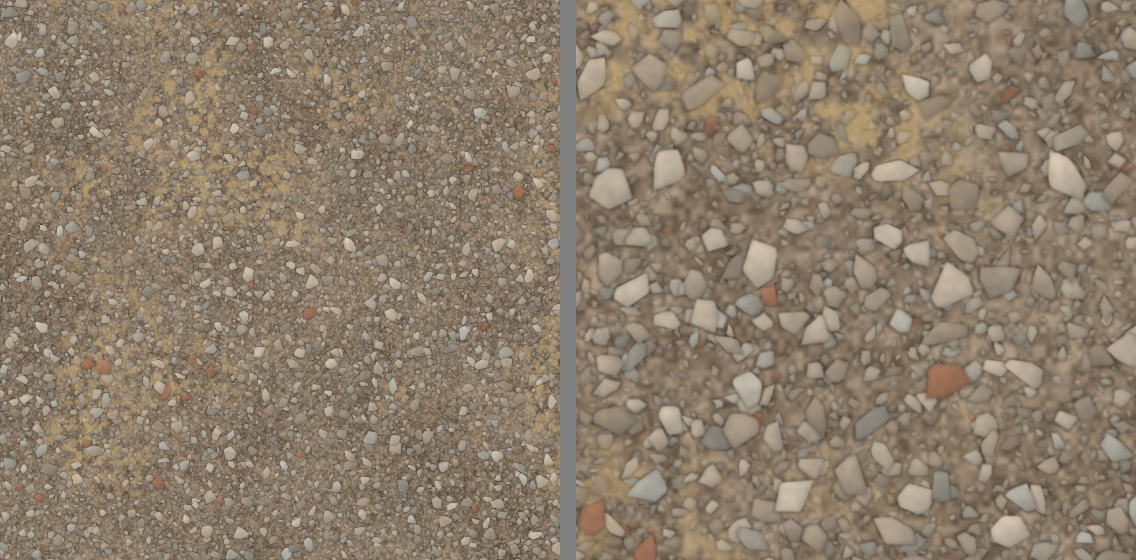
Left, the full canvas; right, a detail of the centre.
A three.js fragment shader for this texture:

```glsl
// Exposed aggregate concrete: angular pale pebbles in brown, sandy mortar.
varying vec2 vUv;

const float TAU = 6.2831853;
const vec3 MORTAR_DARK = vec3(0.37, 0.31, 0.25);
const vec3 MORTAR_LIGHT = vec3(0.67, 0.595, 0.51);
const vec3 SAND = vec3(0.76, 0.65, 0.46);
const vec3 STONE_DARK = vec3(0.54, 0.48, 0.415);
const vec3 STONE_LIGHT = vec3(0.77, 0.715, 0.645);
const vec3 STONE_COOL = vec3(0.93, 1.0, 1.05);
const vec3 RUST = vec3(0.60, 0.38, 0.27);

vec3 hash3(vec2 p) {
  vec3 q = fract(p.xyx * vec3(0.1031, 0.1030, 0.0973));
  q += dot(q, q.yxz + 33.33);
  return fract((q.xxy + q.yzz) * q.zyx);
}

float valueNoise(vec2 p) {
  vec2 cell = floor(p);
  vec2 f = fract(p);
  f = f * f * (3.0 - 2.0 * f);
  float low = mix(hash3(cell).x, hash3(cell + vec2(1.0, 0.0)).x, f.x);
  float high = mix(hash3(cell + vec2(0.0, 1.0)).x, hash3(cell + 1.0).x, f.x);
  return mix(low, high, f.y);
}

float fbm(vec2 p) {
  float sum = 0.0;
  float weight = 0.5;
  for (int i = 0; i < 4; i++) {
    sum += weight * valueNoise(p);
    p = mat2(1.6, 1.2, -1.2, 1.6) * p + 19.0;
    weight *= 0.5;
  }
  return sum / 0.9375;
}

float smoothMax(float a, float b, float k) {
  float h = max(k - abs(a - b), 0.0) / k;
  return max(a, b) + 0.25 * h * h * k;
}

// Irregular convex pebble with six softened sides
float stoneDistance(vec2 p, vec2 seed, float radius) {
  vec3 shape = hash3(seed + 57.0);
  float turn = shape.x * TAU;
  p = mat2(cos(turn), sin(turn), -sin(turn), cos(turn)) * p;
  p *= vec2(0.9, mix(1.0, 1.8, shape.y * shape.y));
  float d = -radius;
  for (int k = 0; k < 6; k++) {
    float side = float(k);
    vec3 h = hash3(seed + side * vec2(17.0, 31.0) + 5.0);
    float angle = (side + 0.85 * h.x) * TAU / 6.0;
    float face = dot(p, vec2(cos(angle), sin(angle))) - radius * mix(0.55, 1.0, h.y);
    d = smoothMax(d, face, 0.16 * radius);
  }
  return d;
}

vec3 stoneColor(vec3 pick, float mottle) {
  vec3 color = mix(STONE_DARK, STONE_LIGHT, 0.15 + 0.85 * pick.x);
  color *= mix(vec3(1.0), STONE_COOL, smoothstep(0.55, 0.95, pick.y));
  color = mix(color, RUST, 0.75 * step(0.988, pick.z));
  return color * (0.91 + 0.17 * mottle);
}

// Scatters one size class of pebbles over the color below
vec3 addStones(vec3 color, vec2 uv, float scale, float density, float size, float opacity) {
  vec2 p = uv * scale;
  vec2 home = floor(p);
  float mottle = 0.6 * valueNoise(uv * 95.0) + 0.4 * valueNoise(uv * 240.0);
  for (int y = -1; y <= 1; y++) {
    for (int x = -1; x <= 1; x++) {
      vec2 cell = home + vec2(float(x), float(y));
      vec2 seed = cell + scale * 3.0;
      vec3 place = hash3(seed);
      vec3 pick = hash3(seed + 113.0);
      vec2 offset = p - cell - 0.5 - 0.75 * (place.xy - 0.5);
      if (place.z > density || dot(offset, offset) > 1.0) continue;
      float radius = size * mix(0.6, 1.0, pick.z);
      float d = stoneDistance(offset, seed, radius) / scale;
      float shadow = 1.0 - smoothstep(-0.0005, 0.0028, d);
      float body = 1.0 - smoothstep(-0.0011, 0.0009, d);
      float rim = smoothstep(-0.0035, 0.0, d);
      float tilt = dot(offset, vec2(-0.06, 0.09)) / radius;
      vec3 face = stoneColor(pick, mottle) * (1.0 + tilt - 0.07 * rim);
      color *= 1.0 - 0.2 * shadow * opacity;
      color = mix(color, face, body * opacity);
    }
  }
  return color;
}

vec3 mortarColor(vec2 uv) {
  float grain = 0.45 * valueNoise(uv * 125.0) + 0.55 * valueNoise(uv * 270.0 + 41.0);
  float broad = fbm(uv * 9.0 + 7.0);
  return mix(MORTAR_DARK, MORTAR_LIGHT, clamp(grain * 1.15 + 0.5 * (broad - 0.5) - 0.04, 0.0, 1.0));
}

// Yellow sand collects in ragged, speckled patches
float sandMask(vec2 uv) {
  float patches = smoothstep(0.45, 0.72, fbm(uv * 6.0 + 31.0));
  float speckle = smoothstep(0.38, 0.7, fbm(uv * 85.0 + 3.0));
  return patches * speckle;
}

void main() {
  float sand = sandMask(vUv);
  vec3 color = mortarColor(vUv);
  color = addStones(color, vUv, 135.0, 0.6, 0.44, 0.65);
  color = mix(color, SAND, 0.65 * sand);
  color = addStones(color, vUv, 78.0, 0.55, 0.46, 0.82);
  color = addStones(color, vUv, 50.0, 0.48, 0.46, 0.92);
  color = addStones(color, vUv, 33.0, 0.42, 0.46, 1.0);
  color = mix(color, SAND, 0.2 * sand);
  gl_FragColor = vec4(color, 1.0);
}
```
